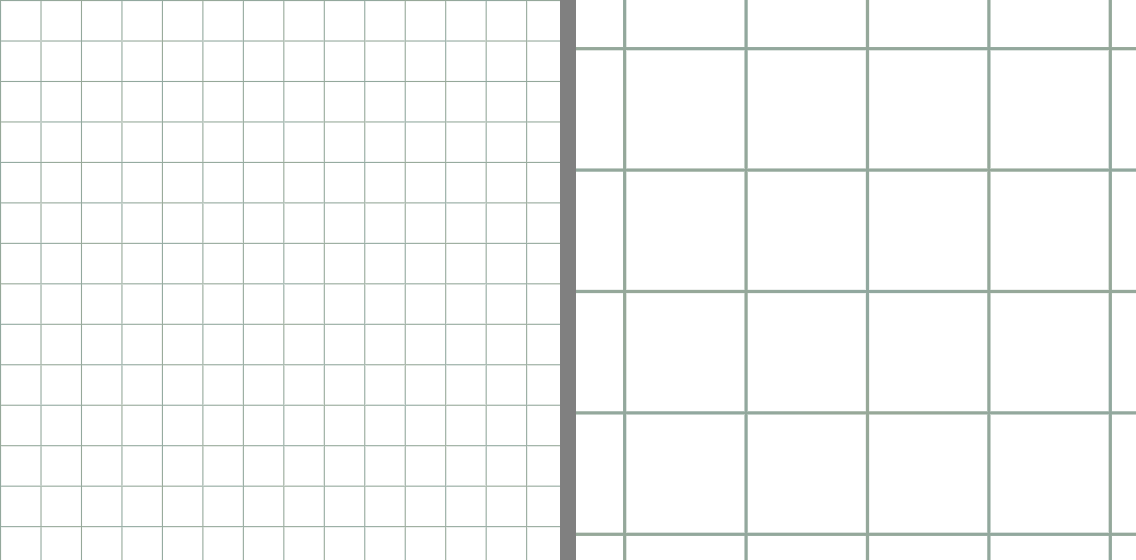
Left, the full canvas; right, a detail of the centre.
Give the GLSL for this pattern, as a WebGL 2 fragment shader.

```glsl
#version 300 es
precision highp float;
// Square ruled grid: thin sage lines on white, counted from the top left corner.
// Each axis is ruled by its distance to the nearest line, with box-filtered edges;
// layered sines shift the line tint slightly between cool and warm green.

uniform vec2 u_resolution;
out vec4 fragColor;

const vec3 PAPER = vec3(1.0);
const vec3 SAGE = vec3(0.58, 0.66, 0.61);
const vec3 TINT_SHIFT = vec3(-0.012, 0.0, 0.014);

const float UNIT = 1.0 / 512.0;
const float PITCH = 37.0 * UNIT;       // 13 full cells and a partial one
const float LINE_WIDTH = UNIT;
const float FIRST_LINE = 0.5 * UNIT;   // centre of the line along the edge

// Distance from a coordinate to the nearest repeated line centre.
float lineDistance(float coord, float first, float pitch) {
    float cell = (coord - first) / pitch;
    return abs(cell - floor(cell + 0.5)) * pitch;
}

// Share of a pixel covered by a line of the given width.
float lineCoverage(float dist, float width, float pixel) {
    float inner = max(dist - 0.5 * pixel, -0.5 * width);
    float outer = min(dist + 0.5 * pixel, 0.5 * width);
    return clamp((outer - inner) / pixel, 0.0, 1.0);
}

// Soft variation in the range -1 to 1.
float layeredSines(vec2 p) {
    return 0.6 * sin(p.x * 31.0 + 2.0 * sin(p.y * 23.0))
         + 0.4 * sin(p.y * 47.0 - p.x * 19.0);
}

void main() {
    vec2 uv = gl_FragCoord.xy / u_resolution;
    vec2 pixel = 1.0 / u_resolution;
    vec2 p = vec2(uv.x, 1.0 - uv.y);   // measured from the top left

    // Rule both axes and merge them without darkening the crossings.
    float across = lineCoverage(lineDistance(p.x, FIRST_LINE, PITCH), LINE_WIDTH, pixel.x);
    float down = lineCoverage(lineDistance(p.y, FIRST_LINE, PITCH), LINE_WIDTH, pixel.y);
    float ink = max(across, down);

    vec3 lineColor = SAGE + TINT_SHIFT * layeredSines(p);
    fragColor = vec4(mix(PAPER, lineColor, ink), 1.0);
}
```
